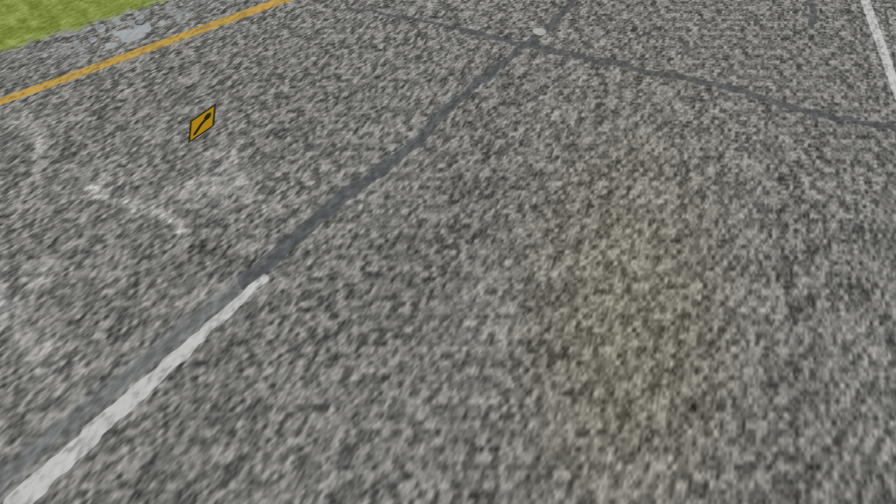
Reproduce this texture procedurally as a Shadertoy shader.

```glsl
#define VANISH vec2(1.57, 1.39)
#define GRAIN_FREQ 175.0
#define GRAIN_CONTRAST 0.50
#define ASPHALT vec3(0.460, 0.458, 0.445)
#define TAR vec3(0.335, 0.345, 0.350)
#define PAINT_WHITE vec3(0.735, 0.740, 0.730)
#define PAINT_YELLOW vec3(0.720, 0.590, 0.300)
#define GRASS vec3(0.500, 0.560, 0.270)
#define SIGN_YELLOW vec3(0.660, 0.510, 0.080)

float hash(vec2 p) {
    return fract(sin(dot(p, vec2(127.1, 311.7))) * 43758.5453);
}

float noise(vec2 p) {
    vec2 i = floor(p), f = fract(p);
    f = f * f * (3.0 - 2.0 * f);
    return mix(mix(hash(i), hash(i + vec2(1, 0)), f.x),
               mix(hash(i + vec2(0, 1)), hash(i + vec2(1, 1)), f.x), f.y);
}

float fbm(vec2 p) {
    float sum = 0.0, amp = 0.5;
    for (int i = 0; i < 4; i++) {
        sum += amp * noise(p);
        p = mat2(1.6, 1.2, -1.2, 1.6) * p + 7.3;
        amp *= 0.5;
    }
    return sum / 0.9375;
}

float cover(float d) {
    float px = 1.0 / iResolution.y;
    return 1.0 - smoothstep(-px, px, d);
}

float segment(vec2 p, vec2 a, vec2 b) {
    vec2 ab = b - a;
    return length(p - a - ab * clamp(dot(p - a, ab) / dot(ab, ab), 0.0, 1.0));
}

float path(vec2 p, vec2 pts[8]) {
    float d = 9.0;
    for (int i = 0; i < 7; i++) d = min(d, segment(p, pts[i], pts[i + 1]));
    return d;
}

// Soft elliptical patch, from 1 at the centre to 0 far away
float patchAt(vec2 p, vec2 centre, vec2 radius) {
    vec2 q = (p - centre) / radius;
    return exp(-dot(q, q));
}

vec3 asphalt(vec2 p, float grain) {
    vec2 lane = vec2(p.x - VANISH.x, 0.35) / (VANISH.y - p.y);
    float mottle = fbm(lane * vec2(14.0, 9.0));
    float blotch = fbm(p * 13.0);
    vec3 col = ASPHALT + 0.07 * (mottle - 0.5);

    // Worn wheel tracks and brown aggregate in the near lane
    float track = patchAt(p, vec2(1.02, 0.38), vec2(0.16, 0.30))
                + patchAt(p, vec2(1.62, 0.30), vec2(0.20, 0.45));
    col -= 0.05 * track * smoothstep(0.42, 0.62, blotch);
    col += vec3(0.025, 0.015, -0.015) * patchAt(p, vec2(1.25, 0.35), vec2(0.25, 0.45));
    col -= 0.14 * patchAt(p, vec2(1.385, 0.188), vec2(0.022, 0.016));

    // Pale scuffs in the far lane
    float scuff = patchAt(p, vec2(0.03, 0.69), vec2(0.14, 0.06))
                + patchAt(p, vec2(0.04, 0.36), vec2(0.10, 0.11))
                + 0.6 * patchAt(p, vec2(0.42, 0.65), vec2(0.20, 0.06));
    col += 0.20 * scuff * smoothstep(0.40, 0.75, blotch);
    return col + GRAIN_CONTRAST * (grain - 0.5) * vec3(1.0, 0.99, 0.96);
}

vec3 roadSign(vec3 col, vec2 p) {
    vec2 q = inverse(mat2(0.0255, 0.0175, 0.002, 0.022)) * (p - vec2(0.401, 0.755));
    float box = max(abs(q.x), abs(q.y)) - 1.0;
    float arrow = min(segment(q, vec2(-0.5, -0.5), vec2(-0.05, 0.0)),
                      segment(q, vec2(-0.05, 0.0), vec2(0.45, 0.25))) - 0.14;
    arrow = min(arrow, length(q - vec2(0.4, 0.3)) - 0.28);
    col = mix(col, vec3(0.13, 0.12, 0.07), cover(box * 0.02));
    col = mix(col, SIGN_YELLOW, cover((box + 0.13) * 0.02));
    return mix(col, vec3(0.16, 0.14, 0.06), cover(arrow * 0.02));
}

void mainImage(out vec4 fragColor, in vec2 fragCoord) {
    vec2 p = fragCoord / iResolution.y;
    float near = 1.0 - p.y;

    // Stones stretch toward the viewer along the lane direction
    vec2 stone = GRAIN_FREQ * vec2(p.x - VANISH.x, 1.2) / (2.0 - p.y);
    float grain = 0.65 * noise(stone) + 0.35 * noise(stone * 1.9 + 31.0);
    vec3 col = asphalt(p, grain);
    float rough = (grain - 0.5) * 0.12;
    vec2 wobble = p + 0.008 * (vec2(noise(p * 38.0), noise(p * 38.0 + 50.0)) - 0.5);

    // Faded mark and the dark stain that continues it
    float faded = min(segment(wobble, vec2(0.18, 0.623), vec2(0.335, 0.570)),
                      segment(wobble, vec2(0.335, 0.570), vec2(0.38, 0.520)));
    col += 0.13 * (1.0 - smoothstep(0.002, 0.018, faded)) * (0.4 + grain);
    col -= 0.09 * (1.0 - smoothstep(0.0, 0.035, segment(p, vec2(0.39, 0.51), vec2(0.49, 0.478))));

    // Sealed joint and cracks
    float joint = path(wobble, vec2[8](vec2(1.146, 1.002), vec2(1.069, 0.931),
        vec2(0.926, 0.819), vec2(0.880, 0.775), vec2(0.833, 0.722),
        vec2(0.671, 0.602), vec2(0.580, 0.525), vec2(0.490, 0.440)));
    float crossing = path(wobble, vec2[8](vec2(0.69, 0.984), vec2(0.81, 0.965),
        vec2(1.02, 0.917), vec2(1.25, 0.866), vec2(1.39, 0.838),
        vec2(1.505, 0.810), vec2(1.62, 0.773), vec2(1.80, 0.742)));
    float shortCrack = min(segment(wobble, vec2(1.606, 1.01), vec2(1.616, 0.977)),
                           segment(wobble, vec2(1.616, 0.977), vec2(1.607, 0.949)));
    float seam = segment(p, vec2(0.495, 0.448), vec2(-0.03, 0.025));
    col = mix(col, TAR + 0.09 + rough, 0.75 * (1.0 - smoothstep(0.005, 0.026, seam)));
    col = mix(col, TAR + rough, 0.9 * cover(joint - 0.005 - 0.018 * near));
    float crossWidth = 0.0025 + 0.003 * smoothstep(0.8, 1.1, p.x);
    col = mix(col, TAR + rough, 0.85 * cover(crossing - crossWidth));
    col = mix(col, TAR + rough, 0.8 * cover(shortCrack - 0.006));
    col = mix(col, PAINT_WHITE, 0.8 * cover(length((wobble - vec2(1.07, 0.938)) * vec2(0.7, 1.0)) - 0.008));

    // White lane paint, wider near the viewer
    float wear = 0.78 + 0.22 * smoothstep(0.2, 0.55, grain);
    float dash = segment(wobble, vec2(0.525, 0.450), vec2(0.025, -0.005));
    col = mix(col, PAINT_WHITE + rough, wear * cover(dash - mix(0.023, 0.008, p.y / 0.46)));
    float edgeLine = segment(p, vec2(1.713, 1.01), vec2(1.785, 0.805));
    col = mix(col, PAINT_WHITE + rough, wear * cover(edgeLine - 0.009));

    // Verge: shoulder gravel, pale stones, grass, yellow edge line
    float verge = p.y - 0.798 - 0.36 * p.x;
    float stones = patchAt(p, vec2(0.29, 0.925), vec2(0.19, 0.07)) * cover(0.025 - verge);
    col = mix(col, vec3(0.66, 0.69, 0.71), 0.8 * stones * smoothstep(0.45, 0.65, noise(p * vec2(65.0, 90.0))));
    float grassEdge = p.y - 0.897 - 0.30 * p.x + 0.025 * (fbm(p * 32.0) - 0.5);
    vec3 grass = GRASS + 0.22 * (fbm(p * vec2(45.0, 70.0)) - 0.5) + 0.15 * (grain - 0.5);
    col = mix(col, grass, smoothstep(-0.006, 0.014, grassEdge));
    col = mix(col, PAINT_YELLOW + rough, wear * cover(abs(verge) - 0.0075));

    fragColor = vec4(clamp(roadSign(col, p), 0.0, 1.0), 1.0);
}
```
